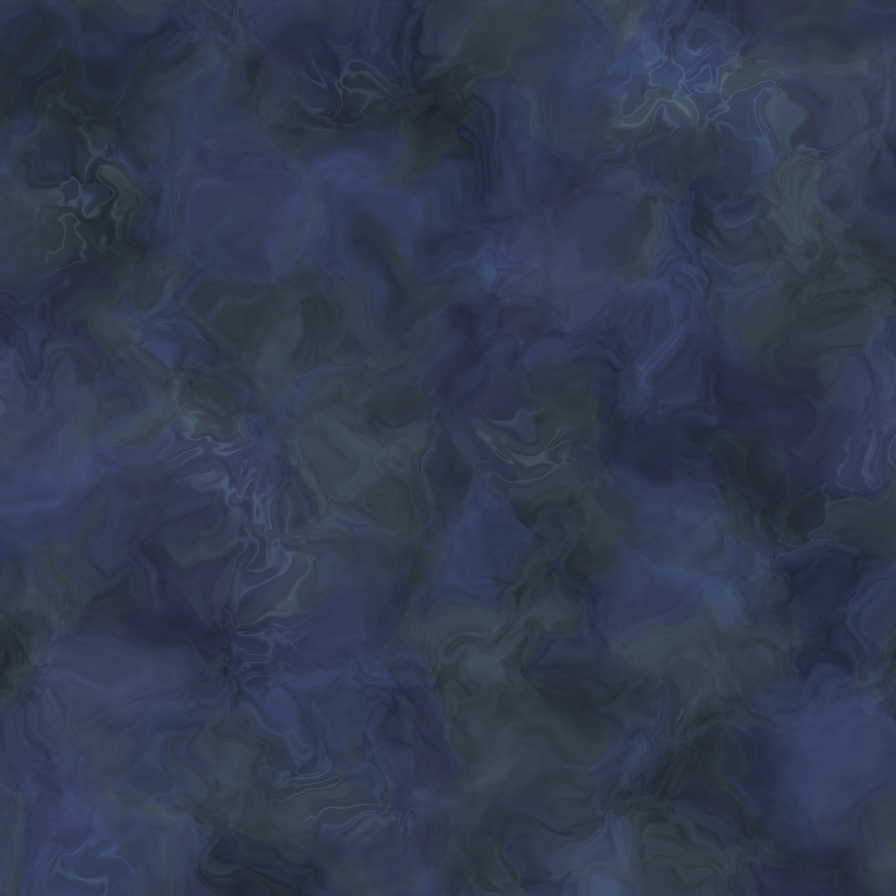
Give the GLSL for this texture, as a Shadertoy shader.

```glsl
const vec3 SLATE = vec3(0.200, 0.243, 0.285);
const vec3 BLUE = vec3(0.190, 0.235, 0.350);
const vec3 VIOLET = vec3(0.183, 0.200, 0.305);
const vec3 WISP_GLOW = vec3(0.055, 0.080, 0.085);

// Integer hash giving a unit gradient per lattice cell
vec2 latticeGradient(vec2 cell) {
    uvec2 k = uvec2(ivec2(cell)) * uvec2(1597u, 3812u) + 7919u;
    uint h = (k.x ^ (k.y << 3)) * 747796u + k.y * 28917u;
    h = (h ^ (h >> 15)) * 73129u;
    h = (h ^ (h >> 13)) * 95279u;
    h ^= h >> 16;
    float angle = float(h & 65535u) * 6.28318 / 65536.0;
    return vec2(cos(angle), sin(angle));
}

float gradientNoise(vec2 p) {
    vec2 cell = floor(p);
    vec2 f = p - cell;
    vec2 ease = f * f * f * (f * (f * 6.0 - 15.0) + 10.0);
    vec2 e = vec2(0.0, 1.0);
    float a = dot(latticeGradient(cell), f);
    float b = dot(latticeGradient(cell + e.yx), f - e.yx);
    float c = dot(latticeGradient(cell + e.xy), f - e.xy);
    float d = dot(latticeGradient(cell + e.yy), f - e.yy);
    return mix(mix(a, b, ease.x), mix(c, d, ease.x), ease.y);
}

float fbm(vec2 p, int octaves, float gain) {
    mat2 turn = mat2(0.8, 0.6, -0.6, 0.8);
    float sum = 0.0;
    float amplitude = 0.7;
    for (int i = 0; i < octaves; i++) {
        sum += amplitude * gradientNoise(p);
        p = turn * p * 2.03 + 11.3;
        amplitude *= gain;
    }
    return sum;
}

// Pushes points along two independent noise fields
vec2 warp(vec2 p, float scale, float amount) {
    vec2 push = vec2(fbm(p * scale + 3.7, 3, 0.5), fbm(p * scale + 41.2, 3, 0.5));
    return p + amount * push;
}

// Thin bright crests along the zero lines of the noise
float strands(vec2 p, float scale, float width) {
    return 1.0 - smoothstep(0.0, width, abs(gradientNoise(p * scale)));
}

vec3 pigment(vec2 p) {
    float blueness = smoothstep(-0.22, 0.30, fbm(p * 6.0 + 17.0, 5, 0.55));
    float violetness = smoothstep(-0.05, 0.32, fbm(p * 4.0 + 63.0, 4, 0.55));
    return mix(mix(SLATE, BLUE, blueness), VIOLET, 0.7 * violetness);
}

void mainImage(out vec4 fragColor, in vec2 fragCoord) {
    vec2 uv = fragCoord / iResolution.y;
    vec2 cloud = warp(uv, 7.0, 0.09);
    vec2 curl = warp(cloud, 20.0, 0.05);

    // Broad cloudy light and shade
    float tone = 0.62 * fbm(cloud * 5.0 + 29.0, 5, 0.55);

    // Fine curled brushwork, stronger in some patches
    float patchy = smoothstep(-0.25, 0.35, gradientNoise(uv * 6.0 + 8.0));
    float brush = fbm(curl * 34.0 + 5.0, 3, 0.6);
    float creases = strands(curl + 2.0, 24.0, 0.16) - 0.3;
    float detail = mix(0.14, 0.30, patchy) * brush - mix(0.02, 0.09, patchy) * creases;

    // Sparse pale wisps
    float wispArea = smoothstep(0.18, 0.48, gradientNoise(uv * 5.0 + 71.0));
    float wisps = wispArea * strands(curl + 9.0, 30.0, 0.13);

    vec3 color = pigment(curl) * (1.0 + tone + detail);
    color += WISP_GLOW * wisps;
    fragColor = vec4(color, 1.0);
}
```
